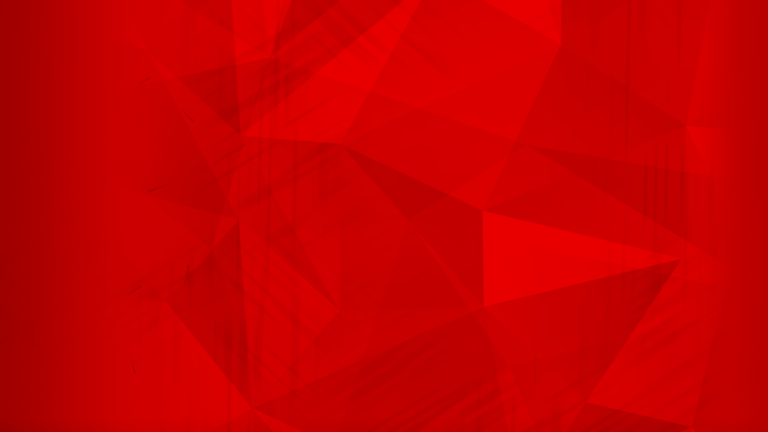
This background is drawn by a WebGL 1 fragment shader. Its source:

```glsl
precision highp float;
// Red backdrop of flat, softly shaded polygon facets between darker side bands.
// Two jittered triangle meshes, one fine and one broad, are laid over each other,
// then brushed with faint directional streaks and a few short scratches.

uniform vec2 u_resolution;

const float BASE_RED = 0.797;
const float LEFT_RED = 0.615;
const float RIGHT_RED = 0.725;
const float FINE_CELL = 0.31;        // in canvas heights
const float BROAD_CELL = 0.52;
const float FINE_CONTRAST = 0.155;
const float BROAD_CONTRAST = 0.075;
const float FACET_SLOPE = 0.16;      // shading gradient inside a facet
const float JITTER = 0.72;
const float STREAK_DEPTH = 0.045;
const float GRAIN_DEPTH = 0.016;
const float SCRATCH_DEPTH = 0.11;
const int SCRATCH_COUNT = 7;

float hash(vec2 p) {
  vec3 q = fract(p.xyx * 0.1031);
  q += dot(q, q.yzx + 33.33);
  return fract((q.x + q.y) * q.z);
}

vec2 hash2(vec2 p) {
  return vec2(hash(p + 17.0), hash(p + 71.0));
}

float noise(vec2 p) {
  vec2 i = floor(p), f = fract(p);
  f = f * f * (3.0 - 2.0 * f);
  vec2 e = vec2(1.0, 0.0);
  return mix(mix(hash(i), hash(i + e), f.x),
             mix(hash(i + e.yx), hash(i + e.xx), f.x), f.y);
}

vec2 rotate(vec2 p, float angle) {
  float c = cos(angle), s = sin(angle);
  return vec2(c * p.x - s * p.y, s * p.x + c * p.y);
}

// Signed distance to the line a-b, positive on its left.
float leftOf(vec2 p, vec2 a, vec2 b) {
  vec2 d = normalize(b - a);
  return d.x * (p.y - a.y) - d.y * (p.x - a.x);
}

vec2 meshPoint(vec2 id) {
  return id + JITTER * (hash2(id) - 0.5);
}

// Adds one triangle to (weighted shade, weight).
vec2 facet(vec2 p, vec2 a, vec2 b, vec2 c, vec2 seed, float blur) {
  float inside = min(leftOf(p, a, b), min(leftOf(p, b, c), leftOf(p, c, a)));
  float weight = smoothstep(-blur, blur, inside);
  vec2 slope = hash2(seed + 5.3) - 0.5;
  float shade = hash(seed) - 0.5 + FACET_SLOPE * 4.0 * dot(p - (a + b + c) / 3.0, slope);
  return vec2(shade, 1.0) * weight;
}

// Shade of the triangle mesh at p, about -0.5 to 0.5.
float mesh(vec2 p, float blur) {
  vec2 sum = vec2(0.0, 0.0001);
  vec2 cell = floor(p);
  for (int y = -1; y <= 1; y++) {
    for (int x = -1; x <= 1; x++) {
      vec2 id = cell + vec2(float(x), float(y));
      vec2 a = meshPoint(id), b = meshPoint(id + vec2(1.0, 0.0));
      vec2 c = meshPoint(id + 1.0), d = meshPoint(id + vec2(0.0, 1.0));
      vec2 seed = id * 2.0 + 131.0;
      if (hash(id + 43.0) < 0.5) {
        sum += facet(p, a, b, c, seed, blur) + facet(p, a, c, d, seed + 0.7, blur);
      } else {
        sum += facet(p, a, b, d, seed, blur) + facet(p, b, c, d, seed + 0.7, blur);
      }
    }
  }
  return sum.x / sum.y;
}

// Thin brush lines running along the given angle, in soft patches.
float streaks(vec2 p, float angle, float seed) {
  vec2 q = rotate(p, -angle);
  float lines = noise(q * vec2(5.0, 85.0) + seed);
  float patches = smoothstep(0.5, 0.85, noise(p * 3.2 + seed));
  return smoothstep(0.5, 0.95, lines) * patches;
}

float scratches(vec2 p, float aspect, float pixel) {
  float ink = 0.0;
  for (int i = 0; i < SCRATCH_COUNT; i++) {
    vec2 seed = vec2(float(i) * 3.0 + 11.0, 29.0);
    vec2 start = mix(vec2(0.16, 0.1), vec2(0.27, 0.98), hash2(seed)) * vec2(aspect, 1.0);
    vec2 along = rotate(vec2(0.02 + 0.05 * hash(seed), 0.0), 6.28 * hash(seed + 9.0));
    vec2 q = p - start;
    float t = clamp(dot(q, along) / dot(along, along), 0.0, 1.0);
    float d = length(q - along * t);
    ink = max(ink, (1.0 - t) * (1.0 - smoothstep(0.0005, 0.0015 + pixel, d)));
  }
  return ink;
}

void main() {
  float pixel = 1.0 / u_resolution.y;
  vec2 p = gl_FragCoord.xy * pixel;
  vec2 uv = gl_FragCoord.xy / u_resolution;

  // Side bands and the area where the facets show
  float red = mix(LEFT_RED, BASE_RED + 0.01, smoothstep(-0.03, 0.19, uv.x));
  red = mix(red, RIGHT_RED, smoothstep(0.91, 1.0, uv.x));
  float show = smoothstep(0.12, 0.3, uv.x) * (1.0 - smoothstep(0.88, 0.97, uv.x));

  // Overlapping facets
  float fine = mesh(rotate(p, 0.35) / FINE_CELL + 7.0, pixel / FINE_CELL);
  float broad = mesh(rotate(p, -0.5) / BROAD_CELL + 23.0, pixel / BROAD_CELL);
  red += show * (FINE_CONTRAST * fine + BROAD_CONTRAST * broad);

  // Brushed wear
  float wear = streaks(p, 1.55, 3.0) + streaks(p, 0.55, 41.0) + streaks(p, -0.75, 67.0);
  float grain = noise(p * 9.0) + 0.5 * noise(p * 31.0) - 0.75;
  red += (0.15 + 0.85 * show) * (GRAIN_DEPTH * grain - STREAK_DEPTH * wear);
  red -= SCRATCH_DEPTH * scratches(p, u_resolution.x * pixel, pixel);
  red -= 0.03 * (1.0 - smoothstep(0.0, 0.04, uv.y));

  gl_FragColor = vec4(clamp(red, 0.0, 0.91), 0.0, 0.0, 1.0);
}
```
